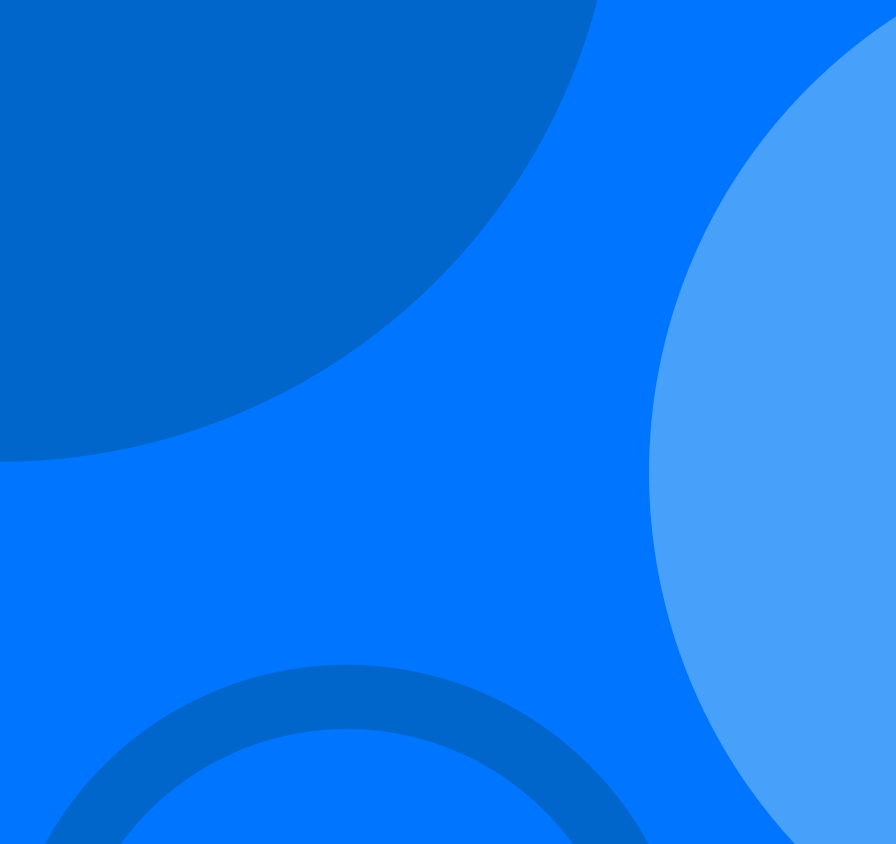
Write a Shadertoy shader that draws this background.

```glsl
#define BASE_BLUE vec3(0.0, 0.457, 1.0)
#define DEEP_BLUE vec3(0.0, 0.4, 0.8)
#define SKY_BLUE vec3(0.28, 0.627, 0.976)
// Circles: centre x, centre y, radius, in canvas heights
#define DEEP_DISC vec3(-0.0007, 1.1853, 0.7324)
#define SKY_DISC vec3(1.4149, 0.4398, 0.6459)
#define RING vec3(0.4108, -0.195, 0.3693)
#define RING_HALF_WIDTH 0.038

// Signed distance to a circle
float circleDistance(vec2 p, vec3 circle) {
    return length(p - circle.xy) - circle.z;
}

// Antialiased coverage of the inside of a shape
float coverage(float dist, float pixel) {
    return clamp(0.5 - dist / pixel, 0.0, 1.0);
}

void mainImage(out vec4 fragColor, in vec2 fragCoord) {
    vec2 p = fragCoord / iResolution.y;
    float pixel = 1.0 / iResolution.y;

    float deepDisc = circleDistance(p, DEEP_DISC);
    float skyDisc = circleDistance(p, SKY_DISC);
    float ring = abs(circleDistance(p, RING)) - RING_HALF_WIDTH;

    // Flat layers over the base
    vec3 color = BASE_BLUE;
    color = mix(color, DEEP_BLUE, coverage(min(deepDisc, ring), pixel));
    color = mix(color, SKY_BLUE, coverage(skyDisc, pixel));

    fragColor = vec4(color, 1.0);
}
```
